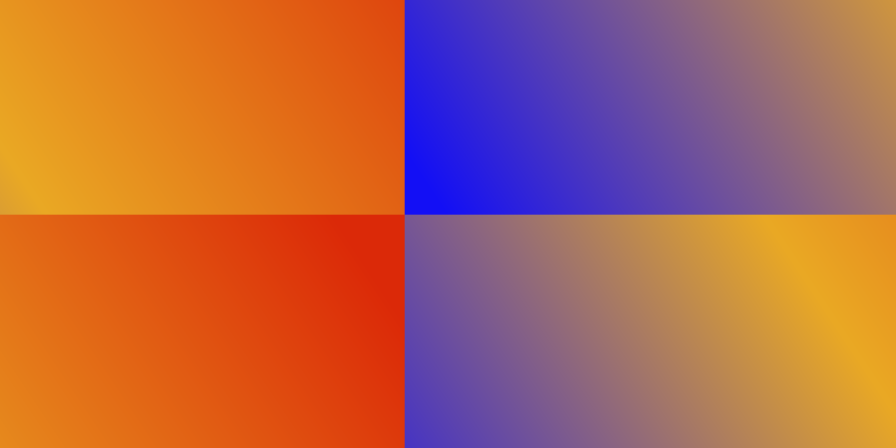
This background is drawn by a Shadertoy shader. Its source:

```glsl
// Four panels cut from one wrapped diagonal gradient of blue, amber and red.

#define SEAM vec2(0.4518, 0.5208)   // where the panels meet, in canvas units
#define TILE_SIZE 1.2               // gradient period, in canvas units
#define SLOPE vec2(1.5, 0.5)        // ramp gained across one tile
#define BLUE_END 0.06               // ramp value where pure blue ends
#define RED_START 1.9               // ramp value where pure red begins
#define AA 3                        // samples per axis

const vec3 BLUE  = vec3(0.075, 0.060, 0.960);
const vec3 AMBER = vec3(0.915, 0.660, 0.140);
const vec3 RED   = vec3(0.860, 0.160, 0.030);

// Three-colour ramp: blue at 0, amber at 1, red at 2
vec3 ramp(float t) {
    vec3 cool = mix(BLUE, AMBER, clamp((t - BLUE_END) / (1.0 - BLUE_END), 0.0, 1.0));
    return mix(cool, RED, clamp((t - 1.0) / (RED_START - 1.0), 0.0, 1.0));
}

// Wrapped gradient; each wrap makes a hard seam
vec3 panels(vec2 uv) {
    vec2 tile = fract((uv - SEAM) / TILE_SIZE);
    return ramp(dot(tile, SLOPE));
}

void mainImage(out vec4 fragColor, in vec2 fragCoord) {
    // Average a small grid of samples to smooth the seams
    vec3 color = vec3(0.0);
    for (int y = 0; y < AA; y++) {
        for (int x = 0; x < AA; x++) {
            vec2 offset = (vec2(x, y) + 0.5) / float(AA) - 0.5;
            color += panels((fragCoord + offset) / iResolution.xy);
        }
    }
    fragColor = vec4(color / float(AA * AA), 1.0);
}
```
